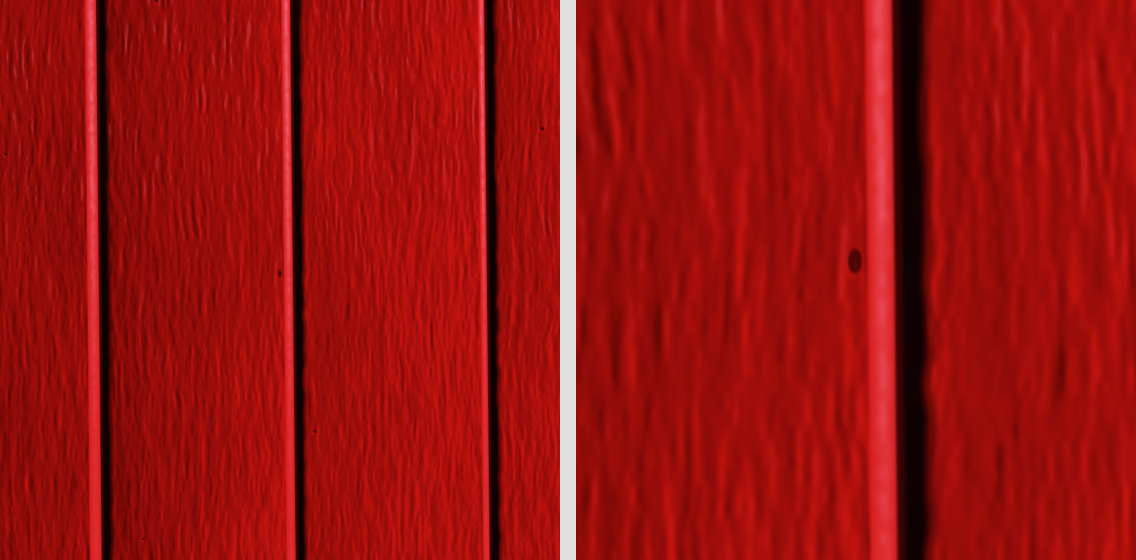
Left: the whole. Right: its middle third, enlarged.
Reproduce this texture procedurally as a WebGL 2 fragment shader.

```glsl
#version 300 es
precision highp float;

uniform vec2 u_resolution;
out vec4 outColor;

const vec3 PAINT_DARK = vec3(0.40, 0.025, 0.010);
const vec3 PAINT_MID = vec3(0.59, 0.048, 0.035);
const vec3 PAINT_LIGHT = vec3(0.77, 0.075, 0.060);
const vec3 GROOVE_BLACK = vec3(0.055, 0.004, 0.006);
const vec3 GROOVE_RED = vec3(0.21, 0.012, 0.012);
const vec3 BEAD_RED = vec3(0.84, 0.12, 0.12);
const vec3 BEAD_PINK = vec3(0.95, 0.38, 0.45);
const vec3 GLINT = vec3(0.66, 0.30, 0.36);

const float BOARD_WIDTH = 0.3465;
const float FIRST_SEAM = 0.172;
const float SEAM_LEAN = 0.010;
const float GROOVE_WIDTH = 0.0175;
const int NICK_COUNT = 8;

// Integer hash of a lattice cell, 0 to 1
float hash(vec2 cell) {
    uvec2 q = uvec2(ivec2(cell)) * uvec2(1597334677u, 3812015801u);
    uint h = (q.x ^ q.y) * 1597334677u;
    h = (h ^ (h >> 15u)) * 2246822519u;
    h ^= h >> 13u;
    return float(h >> 8u) / 16777216.0;
}

float noise(vec2 p) {
    vec2 cell = floor(p);
    vec2 f = fract(p);
    f = f * f * (3.0 - 2.0 * f);
    float low = mix(hash(cell), hash(cell + vec2(1, 0)), f.x);
    float high = mix(hash(cell + vec2(0, 1)), hash(cell + vec2(1, 1)), f.x);
    return mix(low, high, f.y);
}

float fbm(vec2 p) {
    float sum = 0.0;
    float gain = 0.5;
    for (int i = 0; i < 4; i++) {
        sum += gain * noise(p);
        p = p * 2.03 + 17.0;
        gain *= 0.5;
    }
    return sum;
}

// Height of the brushed wood fibres, stretched along the board
float grainHeight(vec2 p) {
    p.x += 0.012 * noise(p * vec2(9.0, 7.0)) + 0.004 * noise(p * vec2(40.0, 26.0));
    float fibres = noise(p * vec2(125.0, 17.0));
    float ridges = noise(p * vec2(210.0, 38.0) + 31.0);
    float stipple = noise(p * vec2(250.0, 110.0) + 73.0);
    return 0.50 * fibres + 0.35 * ridges + 0.15 * stipple;
}

// Slope of the fibres towards the light
float grainRelief(vec2 p) {
    return grainHeight(p + vec2(0.0022, 0.0008)) - grainHeight(p - vec2(0.0022, 0.0008));
}

// Soft coverage of the span from a to b
float band(float x, float a, float b, float soft) {
    return smoothstep(a - soft, a + soft, x) * (1.0 - smoothstep(b - soft, b + soft, x));
}

vec3 paintedWood(vec2 uv, float across, float board) {
    vec2 p = uv + vec2(board * 3.7, board * 1.9);
    float relief = grainRelief(p);
    float tone = 0.34 + 0.28 * smoothstep(0.0, 0.75, uv.x);
    tone += 0.14 * (across - 0.5) + 0.35 * (fbm(p * vec2(7.0, 3.0)) - 0.47);
    tone += 0.75 * relief + 0.22 * (grainHeight(p + 5.0) - 0.5);
    tone = clamp(tone, 0.0, 1.0);
    vec3 color = mix(PAINT_DARK, PAINT_MID, smoothstep(0.0, 0.5, tone));
    color = mix(color, PAINT_LIGHT, smoothstep(0.4, 0.9, tone));
    // Cool sheen on raised fibres, strongest near the top
    float sheen = smoothstep(0.12, 0.38, relief) * smoothstep(0.25, 1.0, uv.y);
    return mix(color, GLINT, 0.42 * sheen * smoothstep(0.3, 0.65, noise(p * vec2(24.0, 16.0))));
}

// Small dents: dark core with a lit lower rim
vec3 addNicks(vec3 color, vec2 uv, float pixel) {
    for (int i = 0; i < NICK_COUNT; i++) {
        float id = float(i);
        vec2 center = vec2(hash(vec2(id, 101)), hash(vec2(id, 202)));
        float size = mix(0.0022, 0.0042, hash(vec2(id, 303)));
        vec2 stretch = vec2(1.0, mix(0.5, 1.2, hash(vec2(id, 404))));
        float core = length((uv - center) * stretch) - size;
        float rim = length((uv - center + vec2(0.002, 0.003)) * stretch) - size;
        color = mix(color, PAINT_LIGHT, 0.6 * (1.0 - smoothstep(-pixel, 0.002, rim)));
        color = mix(color, GROOVE_RED, 0.8 * (1.0 - smoothstep(-pixel, 0.0015, core)));
    }
    return color;
}

void main() {
    vec2 uv = gl_FragCoord.xy / u_resolution;
    float pixel = 1.0 / min(u_resolution.x, u_resolution.y);
    float soft = max(pixel, 0.0018);

    // Leaning seams split the surface into boards
    float s = uv.x - FIRST_SEAM - SEAM_LEAN * (1.0 - uv.y);
    float board = floor(s / BOARD_WIDTH);
    float seam = round(s / BOARD_WIDTH);
    float d = s - seam * BOARD_WIDTH;
    vec3 color = paintedWood(uv, s / BOARD_WIDTH - board, board);
    color = addNicks(color, uv, pixel);

    // Rounded bead along each board's right edge, slimmer to the right
    float beadWidth = mix(0.021, 0.012, clamp(seam * 0.5, 0.0, 1.0));
    float rough = noise(vec2(uv.x * 190.0, uv.y * 130.0));
    float shine = band(d, -0.72 * beadWidth, -0.25 * beadWidth, 0.3 * beadWidth);
    shine *= mix(0.25, 0.95, smoothstep(0.1, 0.9, uv.y)) * mix(0.6, 1.15, rough);
    vec3 bead = mix(BEAD_RED, BEAD_PINK, clamp(shine, 0.0, 1.0));
    color = mix(color, bead, band(d, -beadWidth, 0.0, soft));

    // Shadowed groove with a ragged right edge and a dim red lip
    float edge = GROOVE_WIDTH + 0.003 * (noise(vec2(seam * 9.0, uv.y * 48.0)) - 0.5);
    color *= 1.0 - 0.35 * band(d, 0.0, edge + 0.004, 0.003);
    vec3 groove = mix(GROOVE_RED, GROOVE_BLACK, band(d, 0.0045, edge - 0.0025, 0.002));
    color = mix(color, groove, band(d, 0.0, edge, soft));

    outColor = vec4(color, 1.0);
}
```
